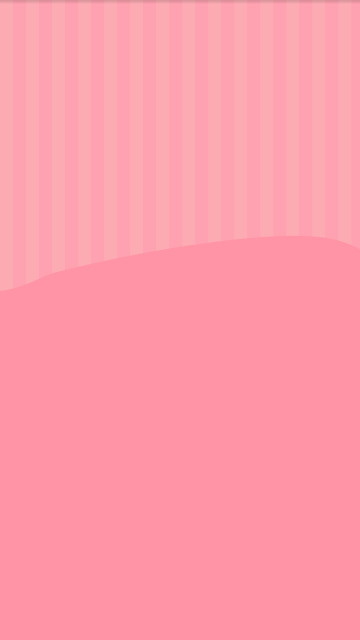
A WebGL 2 fragment shader for this background:

```glsl
#version 300 es
precision highp float;

uniform vec2 u_resolution;
out vec4 fragColor;

#define STRIPE_PERIOD 0.0723
#define CREST vec2(0.806, 0.6315)
#define LEFT_EDGE_HEIGHT 0.5456
#define JOIN_SOFTNESS 0.005
#define SHADOW_DEPTH 0.0075
#define SHADOW_STRENGTH 0.13
#define STRIPE_LIGHT vec3(0.990, 0.671, 0.702)
#define STRIPE_DARK vec3(0.998, 0.631, 0.690)
#define HILL_COLOR vec3(1.000, 0.582, 0.650)

float smoothMin(float a, float b, float k) {
    float h = max(k - abs(a - b), 0.0) / k;
    return min(a, b) - 0.25 * k * h * h;
}

// Height of the hill: a long rise, a short fall and a flared left foot
float hillHeight(float x) {
    float rise = 0.0599 * pow(max(CREST.x - x, 0.0) / 0.673, 1.59);
    float fall = 0.0208 * pow(max(x - CREST.x, 0.0) / 0.194, 2.8);
    float foot = LEFT_EDGE_HEIGHT + 0.026 * pow(x / 0.1336, 1.5);
    return smoothMin(CREST.y - rise - fall, foot, JOIN_SOFTNESS);
}

// Equal vertical bands, the first one light, with smoothed edges
float lightStripe(float x, float pixel) {
    float phase = fract(x / STRIPE_PERIOD);
    float edgeDistance = (0.25 - abs(phase - 0.25)) * STRIPE_PERIOD;
    float wrapDistance = (phase - 1.0) * STRIPE_PERIOD;
    float inside = phase > 0.75 ? wrapDistance : edgeDistance;
    return clamp(inside / pixel + 0.5, 0.0, 1.0);
}

void main() {
    vec2 pos = gl_FragCoord.xy / u_resolution;
    vec2 pixel = 1.0 / u_resolution;

    // Striped wall
    vec3 color = mix(STRIPE_DARK, STRIPE_LIGHT, lightStripe(pos.x, pixel.x));

    // Thin shadow along the top edge
    float shadow = 1.0 - smoothstep(0.0, SHADOW_DEPTH, 1.0 - pos.y);
    color *= 1.0 - SHADOW_STRENGTH * shadow;

    // Plain hill in front
    float cover = clamp((hillHeight(pos.x) - pos.y) / pixel.y + 0.5, 0.0, 1.0);
    color = mix(color, HILL_COLOR, cover);

    fragColor = vec4(color, 1.0);
}
```
